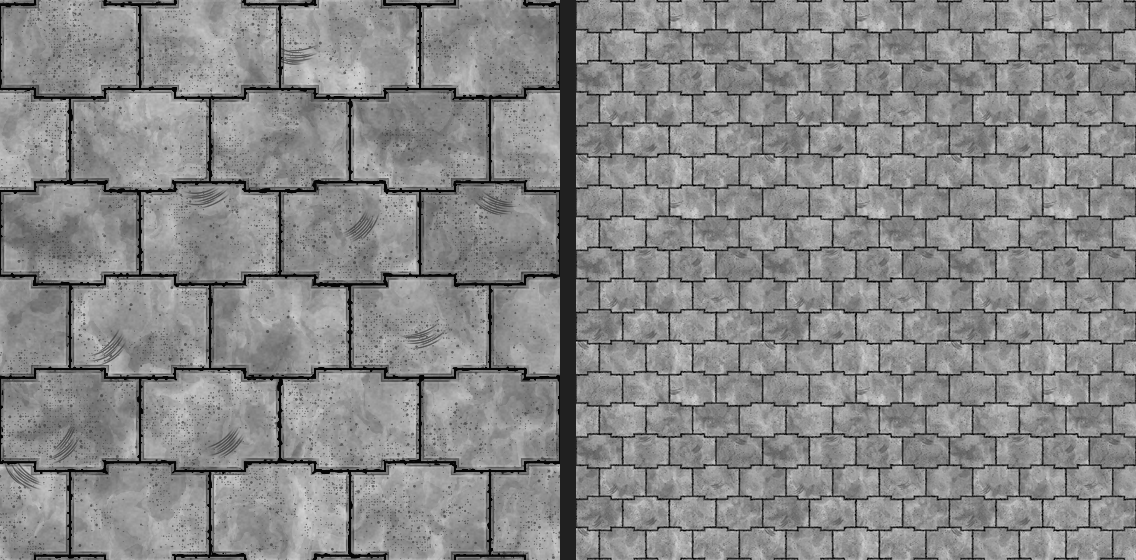
Left, the tile; right, the same tile 3 across and 3 down.
Reproduce this texture procedurally as a Shadertoy shader.

```glsl
// Worn grey concrete pavers: interlocking cross-shaped blocks with ragged black joints.

const vec2 GRID = vec2(4.0, 6.0);       // blocks across and down
const float STEP_HEIGHT = 0.0078;       // half the height of the joint's step
const float JOINT = 0.0020;             // half width of the black joint
const vec3 JOINT_COLOR = vec3(0.02);
const vec3 PIT_COLOR = vec3(0.2);

float hash(vec2 p) {
    return fract(sin(dot(p, vec2(127.1, 311.7))) * 43758.55);
}

float noise(vec2 p) {
    vec2 i = floor(p), f = fract(p);
    f = f * f * (3.0 - 2.0 * f);
    return mix(mix(hash(i), hash(i + vec2(1, 0)), f.x),
               mix(hash(i + vec2(0, 1)), hash(i + vec2(1, 1)), f.x), f.y);
}

float fbm(vec2 p) {
    float sum = 0.0, amp = 0.5;
    for (int i = 0; i < 5; i++) {
        sum += amp * noise(p);
        p = mat2(1.6, 1.2, -1.2, 1.6) * p + 7.3;
        amp *= 0.5;
    }
    return sum;
}

float boxDistance(vec2 p, vec2 halfSize) {
    vec2 d = abs(p) - halfSize;
    return length(max(d, 0.0)) + min(max(d.x, d.y), 0.0);
}

// Unwrapped column and row of the block that holds uv
vec2 blockId(vec2 uv) {
    float border = round(uv.y * GRID.y);
    float side = abs(fract(uv.x * GRID.x) - 0.5) < 0.25 ? 1.0 : -1.0;
    side *= 1.0 - 2.0 * mod(border, 2.0);
    float row = uv.y > border / GRID.y + side * STEP_HEIGHT ? border : border - 1.0;
    float shift = 0.5 - 0.5 * mod(row, 2.0);
    return vec2(floor(uv.x * GRID.x + shift), row);
}

vec2 blockCenter(vec2 id) {
    return (id + vec2(0.5 * mod(id.y, 2.0), 0.5)) / GRID;
}

// Depth below the outline of a block: a wide box joined with a tall one
float blockDepth(vec2 p) {
    vec2 h = 0.5 / GRID;
    float wide = boxDistance(p, h - vec2(0.0, STEP_HEIGHT));
    float tall = boxDistance(p, vec2(h.x * 0.5, h.y + STEP_HEIGHT));
    return max(-min(wide, tall), 0.0);
}

// Scattered round pits, one per cell where the density allows it
float pits(vec2 p, float freq, float density, float pixel) {
    vec2 cell = floor(p * freq), f = fract(p * freq);
    vec2 spot = 0.3 + 0.4 * vec2(hash(cell + 3.1), hash(cell + 8.7));
    float radius = mix(0.12, 0.3, hash(cell + 5.5));
    float aa = pixel * freq * 0.6;
    float dot1 = 1.0 - smoothstep(radius - aa, radius + aa, length(f - spot));
    return dot1 * step(hash(cell), density);
}

// A fan of thin curved scratches
float scratches(vec2 p, vec2 id, float pixel) {
    float mark = 0.0;
    vec2 spot = (vec2(hash(id + 1.7), hash(id + 4.2)) - 0.5) * vec2(0.2, 0.13);
    float turn = (hash(id + 6.4) - 0.5) * 1.8;
    for (int i = 0; i < 7; i++) {
        float k = float(i), rnd = hash(id + k * 2.3);
        float a = turn + (rnd - 0.5) * 0.45;
        vec2 q = mat2(cos(a), -sin(a), sin(a), cos(a)) * (p - spot);
        q -= vec2((rnd - 0.5) * 0.03, (k - 3.0) * 0.0042);
        float radius = 0.06 + 0.06 * rnd;
        float d = abs(length(q - vec2(0.0, radius)) - radius);
        float reach = 1.0 - smoothstep(0.012, 0.034, abs(q.x));
        float line = 1.0 - smoothstep(0.0002, 0.0005 + pixel, d);
        mark = max(mark, line * reach * step(q.y, radius));
    }
    return mark * step(hash(id + 9.9), 0.36);
}

// Cloudy concrete with crisp stains, pale drips and grain
float concrete(vec2 p, float shade) {
    vec2 warp = vec2(fbm(p * 16.0 + 5.0), fbm(p * 16.0 + 31.0)) - 0.5;
    float clouds = fbm(p * 13.0 + warp * 1.5) - 0.48;
    float stains = smoothstep(0.47, 0.54, fbm(p * 24.0 + warp * 2.5 + 11.0));
    float drips = smoothstep(0.54, 0.64, fbm(p * vec2(48.0, 22.0) + warp * 2.0 + 17.0));
    float grain = noise(p * 300.0) + noise(p * 140.0) - 1.0;
    return 0.605 + shade + clouds * 0.42 - stains * 0.065 + drips * 0.06 + grain * 0.045;
}

void mainImage(out vec4 fragColor, in vec2 fragCoord) {
    vec2 uv = fragCoord / iResolution.xy;
    float pixel = 1.0 / iResolution.y;

    // Block under this point; wrapped ids keep the tile seamless
    vec2 id = blockId(uv);
    vec2 p = uv - blockCenter(id);
    id = mod(id, GRID);
    vec2 s = p + 3.0 * vec2(hash(id + 0.3), hash(id + 12.6));
    float depth = blockDepth(p);

    // Surface and wear
    vec3 color = vec3(concrete(s, (hash(id + 2.9) - 0.5) * 0.06));
    float density = smoothstep(0.38, 0.7, fbm(s * 18.0 + 23.0));
    float wear = pits(s, 210.0, 0.04 + 0.5 * density, pixel) * 0.55;
    wear = max(wear, pits(s, 110.0, 0.02 + 0.2 * density, pixel) * 0.65);
    wear = max(wear, scratches(p, id, pixel) * 0.7);
    color = mix(color, PIT_COLOR, wear);

    // Rim: soft shadow, pale band and a broken thin outline
    float rough = noise(s * 170.0);
    color *= 1.0 - 0.2 * (1.0 - smoothstep(0.002, 0.009, depth));
    color += 0.05 * (1.0 - smoothstep(0.0, 0.003, abs(depth - 0.009)));
    float outline = 1.0 - smoothstep(0.0003, 0.0006 + pixel, abs(depth - 0.006));
    color = mix(color, PIT_COLOR, outline * 0.6 * smoothstep(0.2, 0.7, noise(s * 60.0)));

    // Joint with chipped edges
    float width = JOINT + 0.0032 * smoothstep(0.58, 0.95, rough);
    float joint = 1.0 - smoothstep(width - 0.5 * pixel, width + 0.5 * pixel, depth);
    fragColor = vec4(mix(color, JOINT_COLOR, joint), 1.0);
}
```
